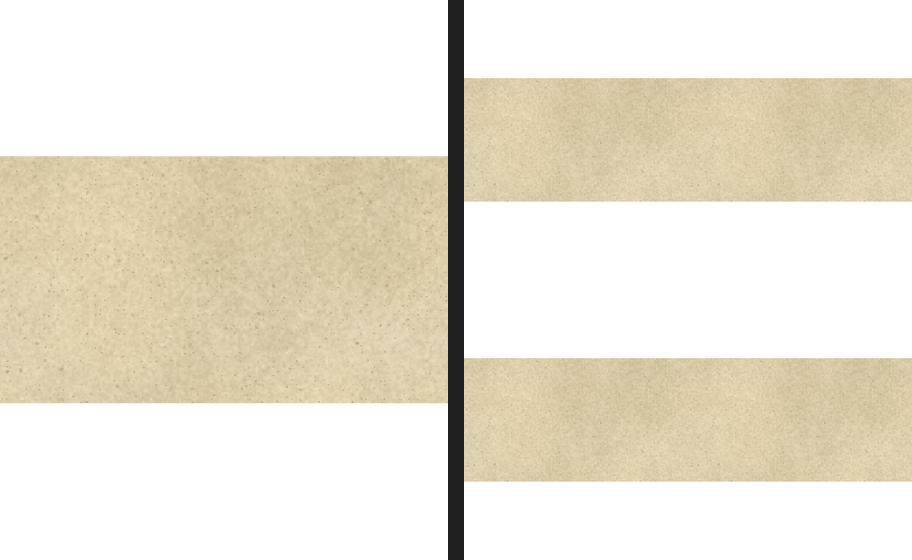
Left, the tile; right, the same tile 2 across and 2 down.
Reproduce this texture procedurally as a WebGL 1 fragment shader.

```glsl
precision highp float;
// A horizontal slab of sandy beige stone across a white field.
// Wrapping value noise gives cloudy patches and fine grain; jittered
// cells scatter dark olive pits and a few pale chips over it.

uniform vec2 u_resolution;

#define BAND_BOTTOM 0.280
#define BAND_TOP 0.721
#define STONE vec3(0.864, 0.805, 0.670)
#define PIT vec3(0.675, 0.595, 0.410)
#define CHIP vec3(0.955, 0.920, 0.830)
#define WARM_TINT vec3(0.012, -0.006, -0.018)
#define CLOUD_CONTRAST 0.11
#define GRAIN_CONTRAST 0.085
#define PIT_STRENGTH 0.62
#define CHIP_SHARE 0.16

// Cells per canvas are whole multiples of this, so cells stay square.
const vec2 GRID = vec2(4.0, 5.0);

float hash(vec2 p) {
  vec3 q = fract(vec3(p.xyx) * vec3(0.1031, 0.1030, 0.0973));
  q += dot(q, q.yzx + 33.33);
  return fract((q.x + q.y) * q.z);
}

// Value noise on the unit square that wraps after `cells` steps.
float wrapNoise(vec2 uv, vec2 cells, float seed) {
  vec2 p = uv * cells;
  vec2 i = floor(p);
  vec2 f = fract(p);
  f = f * f * (3.0 - 2.0 * f);
  vec2 lo = mod(i, cells) + seed;
  vec2 hi = mod(i + 1.0, cells) + seed;
  return mix(mix(hash(lo), hash(vec2(hi.x, lo.y)), f.x),
             mix(hash(vec2(lo.x, hi.y)), hash(hi), f.x), f.y);
}

// Broad stains, centred on zero.
float clouds(vec2 uv, float seed) {
  float sum = 0.0;
  float weight = 0.5;
  float scale = 1.0;
  for (int i = 0; i < 4; i++) {
    sum += weight * (wrapNoise(uv, GRID * scale, seed) - 0.5);
    weight *= 0.55;
    scale *= 2.0;
    seed += 17.0;
  }
  return sum;
}

// Fine sandy grain in two sizes, centred on zero.
float grain(vec2 uv) {
  return 0.65 * wrapNoise(uv, GRID * 51.0, 211.0)
       + 0.55 * wrapNoise(uv, GRID * 27.0, 307.0) - 0.60;
}

// One soft oval speck per chosen cell: x is coverage, y is a random kind.
vec2 speck(vec2 uv, vec2 cells, float share, float radius, float seed) {
  vec2 p = uv * cells;
  vec2 id = mod(floor(p), cells) + seed;
  vec2 centre = 0.35 + 0.3 * vec2(hash(id + 11.3), hash(id + 47.9));
  vec2 d = fract(p) - centre;
  float angle = 6.2832 * hash(id + 83.1);
  float c = cos(angle);
  float s = sin(angle);
  d = vec2(c * d.x + s * d.y, 1.35 * (c * d.y - s * d.x));
  float size = radius * (0.65 + 0.6 * hash(id + 131.7));
  float soft = max(0.5 * size, 0.6 * cells.y / u_resolution.y);
  float cover = 1.0 - smoothstep(size - soft, size + soft, length(d));
  float depth = 0.35 + 0.65 * hash(id + 173.3);
  return vec2(cover * depth * step(hash(id), share), hash(id + 229.1));
}

vec3 stone(vec2 uv) {
  float stain = clouds(uv, 5.0);
  vec3 color = STONE + CLOUD_CONTRAST * stain * vec3(0.95, 1.0, 1.15);
  color += WARM_TINT * 2.0 * clouds(uv, 401.0);
  color += GRAIN_CONTRAST * grain(uv) * vec3(0.95, 1.0, 1.1);

  // Specks from few and large to many and small; stains hold more pits.
  float scale = 8.0;
  float share = 0.10;
  float radius = 0.13;
  for (int i = 0; i < 3; i++) {
    vec2 mark = speck(uv, GRID * scale, share - 0.25 * stain * share,
                      radius, 500.0 + 61.0 * float(i));
    vec3 tone = mark.y < CHIP_SHARE ? CHIP : PIT;
    color = mix(color, tone, PIT_STRENGTH * mark.x);
    scale += 8.0;
    share += 0.05;
    radius += 0.04;
  }
  return color;
}

void main() {
  vec2 uv = gl_FragCoord.xy / u_resolution;
  float edge = 0.8 / u_resolution.y;
  float band = smoothstep(BAND_BOTTOM - edge, BAND_BOTTOM + edge, uv.y)
             * (1.0 - smoothstep(BAND_TOP - edge, BAND_TOP + edge, uv.y));
  gl_FragColor = vec4(mix(vec3(1.0), stone(uv), band), 1.0);
}
```
